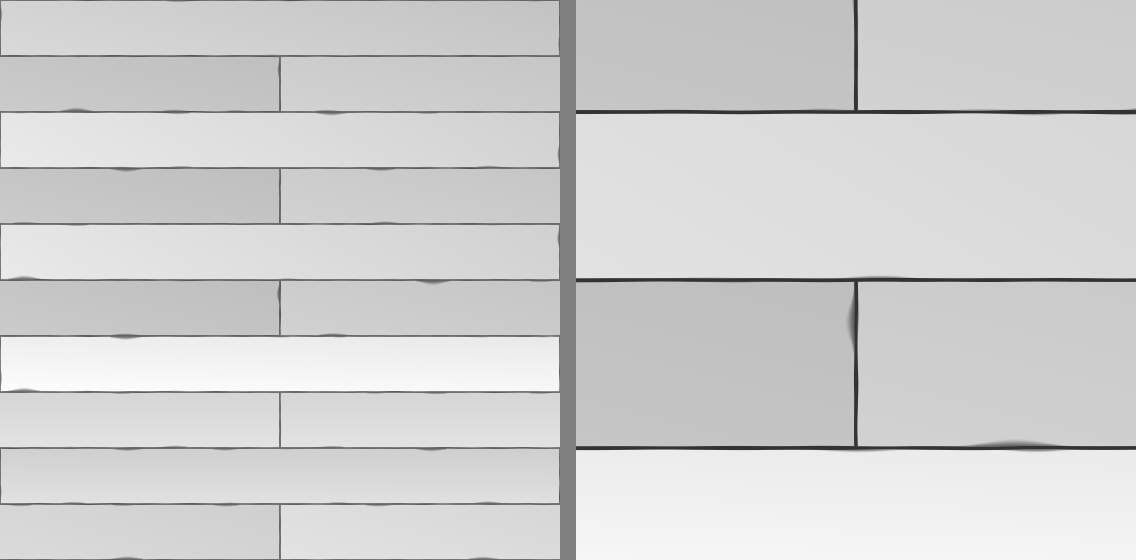
Left: the whole. Right: its middle third, enlarged.
A three.js fragment shader for this texture:

```glsl
// Ten rows of pale grey planks in running bond, with thin dark seams and softly worn edges.
varying vec2 vUv;

const float ROWS = 10.0;
const float SEAM_HALF_WIDTH = 0.0011;
const float WEAR_DEPTH = 0.045;
const vec3 SEAM_COLOR = vec3(0.2);

float hash(vec2 p) {
  return fract(sin(dot(p, vec2(127.1, 311.7))) * 43758.55);
}

// One-dimensional gradient noise that repeats after a whole number of cells
float gradientNoise(float x, float period, float seed) {
  float cell = floor(x);
  float f = x - cell;
  float g0 = hash(vec2(mod(cell, period), seed)) * 2.0 - 1.0;
  float g1 = hash(vec2(mod(cell + 1.0, period), seed)) * 2.0 - 1.0;
  float blend = f * f * f * (f * (f * 6.0 - 15.0) + 10.0);
  return mix(g0 * f, g1 * (f - 1.0), blend);
}

// Tone at the plank centre, then its change along and up the plank
vec3 plankTone(float row) {
  if (row < 0.5) return vec3(0.85, -0.06, -0.02);
  if (row < 1.5) return vec3(0.847, -0.005, -0.07);
  if (row < 2.5) return vec3(0.862, 0.0, -0.055);
  if (row < 3.5) return vec3(0.952, -0.02, -0.06);
  if (row > 8.5) return vec3(0.807, -0.065, -0.025);
  bool aligned = mod(row, 2.0) > 0.5;
  float drift = 0.006 * (hash(vec2(row, 4.0)) - 0.5);
  return aligned ? vec3(0.867 + drift, -0.085, -0.015)
                 : vec3(0.787 + drift, -0.055, -0.022);
}

// Dark seam at one plank edge, with a faded chip growing inward from it
float edgeInk(float dist, float along, float cells, float wearScale, float seed, float pixel) {
  float wobble = 0.0007 * gradientNoise(along * cells * 2.0, cells * 2.0, seed + 3.7);
  float seam = clamp((SEAM_HALF_WIDTH + wobble - dist) / pixel + 0.5, 0.0, 1.0);
  float bump = max(gradientNoise(along * cells, cells, seed), 0.0);
  float depth = SEAM_HALF_WIDTH + WEAR_DEPTH * wearScale * bump * bump;
  float fade = 1.0 - smoothstep(SEAM_HALF_WIDTH * 0.5, depth + pixel * 0.5, dist);
  float wear = 0.7 * fade * smoothstep(0.04, 0.2, bump);
  return max(seam, wear);
}

void main() {
  float pixel = fwidth(vUv.x);

  // Plank layout: every second row shifts by half a plank
  float row = min(floor(vUv.y * ROWS), ROWS - 1.0);
  float shift = 0.5 * (1.0 - mod(row, 2.0));
  vec2 plank = vec2(fract(vUv.x + shift), vUv.y * ROWS - row);

  // Smooth gradient over each plank
  vec3 tone = plankTone(row);
  float shade = tone.x + dot(tone.yz, plank - 0.5);

  // Seams and wear on the four edges
  float seed = row * 7.0 + 11.0;
  float bottom = edgeInk(plank.y / ROWS, vUv.x, 11.0, 1.0, seed, pixel);
  float top = edgeInk((1.0 - plank.y) / ROWS, vUv.x, 11.0, 1.0, seed + 1.0, pixel);
  float left = edgeInk(plank.x, plank.y, 2.0, 0.5, seed + 2.0, pixel);
  float right = edgeInk(1.0 - plank.x, plank.y, 2.0, 0.5, seed + 3.0, pixel);
  float ink = max(max(bottom, top), max(left, right));

  gl_FragColor = vec4(mix(vec3(shade), SEAM_COLOR, ink), 1.0);
}
```
